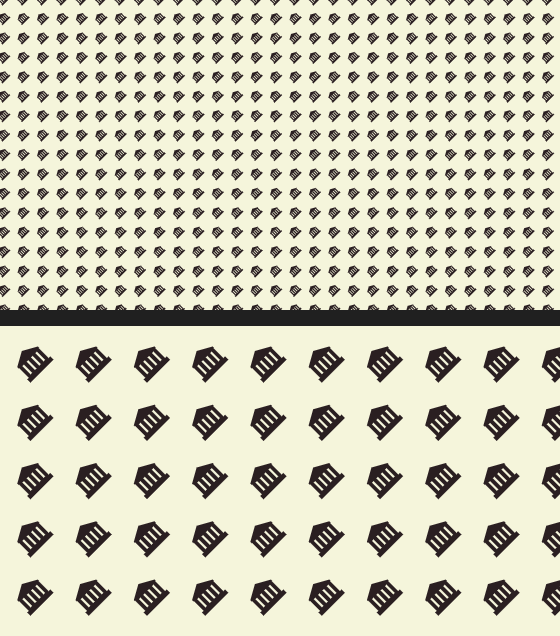
Top: the whole. Bottom: its middle third, enlarged.
Give the GLSL for this pattern, as a WebGL 2 fragment shader.

```glsl
#version 300 es
precision highp float;
// Square grid of small dark column-fronted houses, tilted on a pale cream ground.
// Each cell repeats one distance function: gable, wall and plinth joined,
// with a row of narrow slots cut out of the wall.

#define ROWS 15.96                  // repeats per canvas height
#define OFFSET vec2(-0.24, 0.04)    // house position from canvas centre, in cells
#define TILT 0.785                  // counter-clockwise turn, radians
#define SLOTS 4.0                   // slots per house
#define SLOT_STEP 0.105             // distance between slots
#define SLOT_SIZE vec2(0.019, 0.1)  // half width and half height
#define CREAM vec3(0.96, 0.96, 0.86)
#define INK vec3(0.165, 0.12, 0.13)

uniform vec2 u_resolution;
out vec4 fragColor;

float box(vec2 p, vec2 halfSize) {
    vec2 q = abs(p) - halfSize;
    return length(max(q, 0.0)) + min(max(q.x, q.y), 0.0);
}

// Triangle with its apex up, trimmed to short vertical eaves
float gable(vec2 p) {
    const float apex = 0.27, eaves = 0.10, halfWidth = 0.25;
    vec2 slopeNormal = normalize(vec2(0.14, 0.25));
    float slope = dot(vec2(abs(p.x), p.y - apex), slopeNormal);
    return max(slope, max(abs(p.x) - halfWidth, eaves - p.y));
}

// Evenly spaced slots, centred on the wall
float slots(vec2 p) {
    float last = 0.5 * (SLOTS - 1.0);
    float index = clamp(round(p.x / SLOT_STEP + last), 0.0, SLOTS - 1.0);
    p.x -= (index - last) * SLOT_STEP;
    return box(p, SLOT_SIZE);
}

float house(vec2 p) {
    float wall = box(p - vec2(0.0, -0.04), vec2(0.24, 0.16));
    float plinth = box(p - vec2(0.0, -0.18), vec2(0.28, 0.04));
    float solid = min(gable(p), min(wall, plinth));
    return max(solid, -slots(p + vec2(0.0, 0.02)));
}

void main() {
    // Repeat the cells outward from the canvas centre
    float cellsPerPixel = ROWS / u_resolution.y;
    vec2 grid = (gl_FragCoord.xy - 0.5 * u_resolution) * cellsPerPixel;
    vec2 cell = fract(grid - OFFSET + 0.5) - 0.5;

    // Turn into the upright frame of the house
    float c = cos(TILT), s = sin(TILT);
    vec2 p = vec2(c * cell.x + s * cell.y, c * cell.y - s * cell.x);

    // Blend across about one pixel at the edge
    float ink = clamp(0.5 - house(p) / cellsPerPixel, 0.0, 1.0);
    fragColor = vec4(mix(CREAM, INK, ink), 1.0);
}
```
